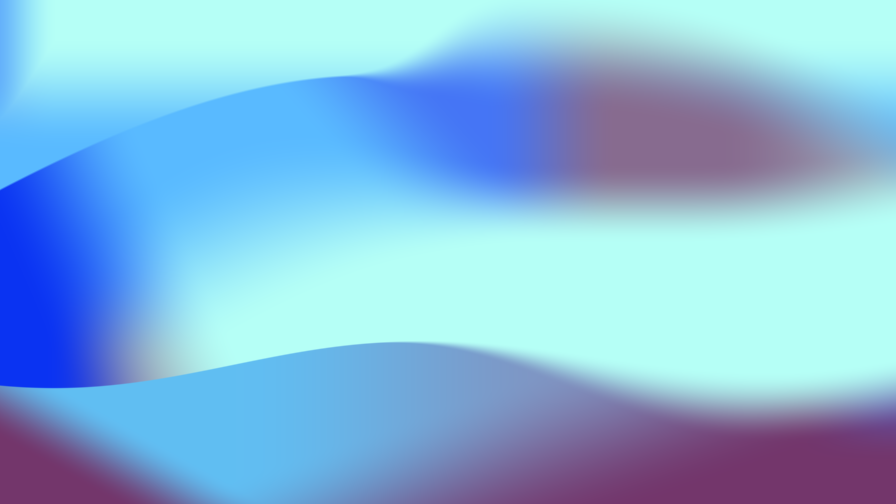
Reproduce this background procedurally as a Shadertoy shader.

```glsl
// Soft flowing silk: three stacked layers of blurred colour, split by two curved edges.
// Each layer mixes a few wide gradients; each edge is crisp on the left
// and dissolves toward the right by widening its smoothstep.

#define MINT   vec3(0.71, 1.00, 0.965)
#define SKY    vec3(0.35, 0.73, 1.00)
#define ROYAL  vec3(0.27, 0.46, 0.96)
#define BLUE   vec3(0.04, 0.20, 0.95)
#define MAUVE  vec3(0.53, 0.42, 0.56)
#define SLATE  vec3(0.50, 0.58, 0.76)
#define PLUM   vec3(0.45, 0.21, 0.42)
#define CRISP  0.003

// Height of the upper fold: a rising shoulder, then a broad sinking swell
float foldHeight(float x) {
    float left = max(0.41 - x, 0.0);
    float right = max(x - 0.41, 0.0);
    float swell = (0.5 - 1.25 * right) * right * smoothstep(0.0, 0.12, right);
    return 0.85 - (1.8 - 1.1 * left) * left * left + swell;
}

// Height of the lower wave
float waveHeight(float x) {
    return 0.277 + 0.046 * cos((x - 0.46) * 7.854);
}

// Pale backdrop with a blue haze at the upper left
vec3 backdrop(vec2 p) {
    float haze = 1.0 - smoothstep(0.70, 0.93, p.y);
    float side = 0.85 * (1.0 - smoothstep(-0.01, 0.065, p.x));
    vec3 tint = mix(SKY, ROYAL, 0.5 * side * smoothstep(0.70, 0.86, p.y));
    return mix(MINT, tint, max(haze, side));
}

// Ribbon running from sky through royal blue to mauve, over a mint floor
vec3 ribbon(vec2 p) {
    float slanted = p.x + 0.5 * (p.y - 0.75);
    vec3 col = mix(SKY, ROYAL, smoothstep(0.34, 0.53, slanted));
    col = mix(col, MAUVE, smoothstep(0.54, 0.69, p.x));
    col = mix(col, MINT, 0.45 * smoothstep(0.80, 1.03, p.x));

    float left = max(0.45 - p.x, 0.0);
    float right = max(p.x - 0.75, 0.0);
    float floorLine = 0.595 - 2.0 * left * left + 0.6 * right * right;
    float blur = mix(0.20, 0.08, smoothstep(0.2, 0.6, p.x));
    col = mix(MINT, col, smoothstep(floorLine - blur, floorLine + blur, p.y));

    // Deep blue pool at the left, turning mauve at its lower rim
    float rim = 0.17 - 0.25 * (p.y - 0.33);
    float pool = 1.0 - smoothstep(rim - 0.12, rim + 0.09, p.x);
    float warm = smoothstep(0.05, 0.19, p.x) * (1.0 - smoothstep(0.28, 0.48, p.y));
    return mix(col, mix(BLUE, MAUVE, warm), pool);
}

// Foreground wave: sky to slate, with plum in both lower corners
vec3 wave(vec2 p) {
    vec3 col = mix(SKY * vec3(1.08, 1.02, 0.95), SLATE, smoothstep(0.25, 0.65, p.x));
    col = mix(col, PLUM, smoothstep(0.50, 1.05, p.x + 1.6 * (0.2 - p.y)));
    col = mix(PLUM, col, smoothstep(0.13, 0.30, p.x + p.y));
    float indigo = smoothstep(0.88, 1.0, p.x) * smoothstep(0.08, 0.22, p.y);
    return mix(col, ROYAL, 0.4 * indigo);
}

void mainImage(out vec4 fragColor, in vec2 fragCoord) {
    vec2 p = fragCoord / iResolution.xy;

    // Upper fold over the backdrop
    float foldBlur = mix(CRISP, 0.12, smoothstep(0.38, 0.58, p.x));
    float foldDepth = foldHeight(p.x) - p.y;
    vec3 col = mix(backdrop(p), ribbon(p), smoothstep(-foldBlur, foldBlur, foldDepth));

    // Lower wave in front
    float waveBlur = mix(CRISP, 0.11, smoothstep(0.42, 0.85, p.x));
    float waveDepth = waveHeight(p.x) - p.y;
    col = mix(col, wave(p), smoothstep(-0.3 * waveBlur, waveBlur, waveDepth));

    fragColor = vec4(col, 1.0);
}
```
